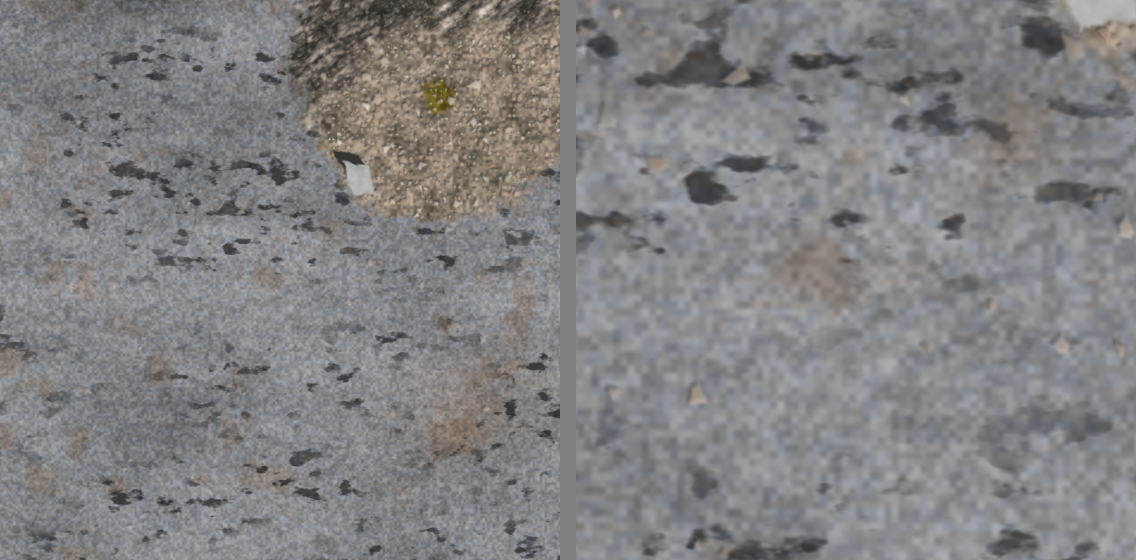
Left, the full canvas; right, a detail of the centre.
Write a Shadertoy shader that draws this texture.

```glsl
const vec3 ASPHALT = vec3(0.502, 0.507, 0.520);
const vec3 RUST = vec3(0.47, 0.41, 0.36);
const vec3 SOIL = vec3(0.54, 0.49, 0.43);
const vec3 DARK_SOIL = vec3(0.34, 0.32, 0.295);
const vec3 MOSS = vec3(0.42, 0.37, 0.07);
const vec3 PALE_STONE = vec3(0.80, 0.77, 0.73);
const vec3 TAN_STONE = vec3(0.68, 0.57, 0.47);
const vec3 SLATE = vec3(0.68, 0.69, 0.68);
const vec3 SHADOW = vec3(0.17, 0.17, 0.18);

float hash(vec2 p) {
    vec3 q = fract(p.xyx * 0.1031);
    q += dot(q, q.yzx + 33.33);
    return fract((q.x + q.y) * q.z);
}

float noise(vec2 p) {
    vec2 i = floor(p), f = fract(p);
    f = f * f * (3.0 - 2.0 * f);
    vec2 e = vec2(0.0, 1.0);
    return mix(mix(hash(i), hash(i + e.yx), f.x),
               mix(hash(i + e.xy), hash(i + e.yy), f.x), f.y);
}

float fbm(vec2 p) {
    float sum = 0.0, amp = 0.533;
    for (int i = 0; i < 4; i++) {
        sum += amp * noise(p);
        p = mat2(1.6, 1.2, -1.2, 1.6) * p + 17.3;
        amp *= 0.5;
    }
    return sum;
}

// Centred noise for adding to a tone
float vary(vec2 p, float amount) {
    return (fbm(p) - 0.5) * amount;
}

float blob(vec2 p, vec2 centre, vec2 radius) {
    vec2 q = (p - centre) / radius;
    return exp(-dot(q, q));
}

// Distance to an angular stone with five uneven sides
float stoneDistance(vec2 q, float radius, vec2 seed) {
    float d = -1.0;
    for (int i = 0; i < 5; i++) {
        float side = float(i);
        float jitter = hash(seed + side * 7.3);
        float a = (side + 0.7 * jitter) * 1.2566 + 6.283 * hash(seed + 3.1);
        d = max(d, dot(q, vec2(cos(a), sin(a))) - radius * (0.65 + 0.6 * jitter));
    }
    return d;
}

// One stone per chosen cell, with a shadow to the upper left
vec3 scatterStones(vec3 ground, vec2 p, float cells, float density, float cover, float seed) {
    vec2 q = p * cells, cell = floor(q);
    float soft = 0.08 + cells / iResolution.y;
    for (int y = -1; y <= 1; y++)
    for (int x = -1; x <= 1; x++) {
        vec2 id = cell + vec2(x, y) + seed;
        if (hash(id) > density) continue;
        vec2 centre = id - seed + 0.2 + 0.6 * vec2(hash(id + 11.7), hash(id + 23.9));
        float radius = mix(0.16, 0.42, pow(hash(id + 5.3), 2.0));
        vec2 local = q - centre;
        float d = stoneDistance(local, radius, id);
        float shade = stoneDistance(local - vec2(-0.15, 0.18), radius, id);
        vec3 tint = mix(TAN_STONE, PALE_STONE, hash(id + 31.1));
        tint *= 0.80 + 0.28 * hash(id + 47.3) + 0.25 * dot(local, vec2(0.6, -0.8));
        ground = mix(ground, SHADOW, cover * 0.5 * smoothstep(soft, -soft, shade));
        ground = mix(ground, tint, cover * smoothstep(soft, -soft, d));
    }
    return ground;
}

vec3 asphalt(vec2 p) {
    float tone = 1.02 + vary(p * 4.0, 0.28) + vary(p * vec2(9.0, 21.0) + 5.0, 0.25);
    tone += (noise(p * 125.0) - 0.5) * 0.20 + (noise(p * 235.0 + 40.0) - 0.5) * 0.26;
    tone -= 0.15 * blob(p, vec2(0.27, 1.01), vec2(0.22, 0.05));
    tone -= 0.10 * blob(p, vec2(0.02, 0.87), vec2(0.08, 0.07));

    // Horizontal crevices gathered in worn zones
    float worn = smoothstep(0.42, 0.68, fbm(p * vec2(5.0, 9.0) + 31.0));
    float pits = smoothstep(0.59, 0.75, fbm(p * vec2(34.0, 58.0) + 9.0));
    tone *= 1.0 - 0.55 * pits * (0.2 + 0.8 * worn);

    vec3 color = ASPHALT * tone;
    color += vec3(1.0, 0.1, -1.0) * (noise(p * 150.0 + 80.0) - 0.5) * 0.035;
    float rust = blob(p, vec2(0.85, 0.27), vec2(0.13, 0.09)) * 0.5;
    rust += smoothstep(0.63, 0.78, fbm(p * 14.0 + 63.0)) * 0.5;
    color = mix(color, RUST * tone, rust);
    return scatterStones(color, p, 75.0, 0.025, 0.6, 140.0);
}

vec3 gravel(vec2 p) {
    float grain = 1.0 + vary(p * 34.0, 0.8) + (noise(p * 170.0) - 0.5) * 0.5;

    // Dark crumbling band with slanted ridges
    float side = dot(p - vec2(0.70, 0.85), vec2(-0.47, 0.88)) + vary(p * 12.0, 0.22);
    float band = smoothstep(-0.04, 0.07, side);
    vec2 along = mat2(0.8, -0.6, 0.6, 0.8) * p;
    float ridge = abs(2.0 * fbm(along * vec2(18.0, 52.0)) - 1.0);
    vec3 color = mix(SOIL, DARK_SOIL, band) * grain;
    color *= mix(1.0, 0.65 + 2.0 * ridge, band);

    float moss = blob(p, vec2(0.79, 0.83), vec2(0.035, 0.035)) + vary(p * 45.0, 0.8);
    color = mix(color, MOSS * grain, 0.85 * smoothstep(0.35, 0.75, moss));
    color = scatterStones(color, p, 115.0, 0.38, 1.0 - 0.55 * band, 300.0);
    return scatterStones(color, p, 62.0, 0.22, 1.0 - 0.7 * band, 500.0);
}

// Slanted block used for the large stone and its shadow
float block(vec2 p, vec2 centre, vec2 halfSize, float shear, float soft) {
    vec2 q = p - centre;
    q.x += shear * q.y;
    vec2 d = abs(q) - halfSize;
    return smoothstep(soft, -soft, max(d.x, d.y + 0.25 * q.x));
}

void mainImage(out vec4 fragColor, in vec2 fragCoord) {
    vec2 p = fragCoord / iResolution.xy;
    vec3 color = asphalt(p);

    // Ragged gravel patch in the upper right
    float edge = length((p - vec2(0.80, 0.90)) / vec2(0.275, 0.295)) - 1.0;
    edge += vary(p * 9.0, 0.22) + vary(p * 42.0, 0.25);
    float patchMask = smoothstep(0.05, -0.05, edge);
    if (patchMask > 0.0) color = mix(color, gravel(p), patchMask);
    float rim = smoothstep(0.16, 0.0, edge);
    color = scatterStones(color, p, 48.0, 0.10, rim * 0.85, 700.0);

    // Large slate stone and its shadow
    float soft = 0.002 + 0.7 / iResolution.y;
    vec2 rough = p + vec2(vary(p * 60.0, 0.012), vary(p * 60.0 + 19.0, 0.012));
    color = mix(color, SHADOW, 0.9 * block(rough, vec2(0.628, 0.708), vec2(0.022, 0.021), 0.5, soft));
    vec3 slate = SLATE * (1.0 + vary(p * 70.0, 0.25));
    color = mix(color, slate, block(rough, vec2(0.643, 0.681), vec2(0.023, 0.028), 0.3, soft));

    fragColor = vec4(clamp(color, 0.0, 1.0), 1.0);
}
```
